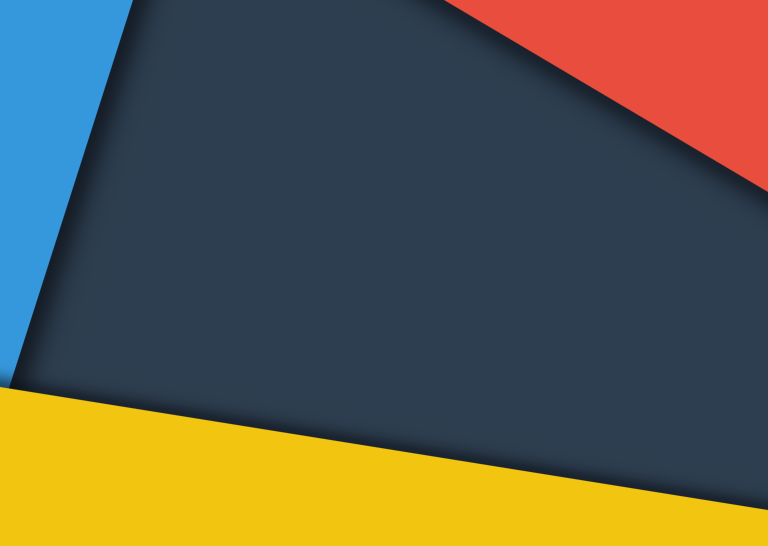
This background is drawn by a WebGL 2 fragment shader. Its source:

```glsl
#version 300 es
precision highp float;
// Flat paper sheets in blue, red and yellow casting soft shadows on a slate ground.

#define ASPECT 1.4066
#define SLATE vec3(0.178, 0.243, 0.312)
#define BLUE vec3(0.208, 0.598, 0.863)
#define RED vec3(0.914, 0.302, 0.239)
#define YELLOW vec3(0.949, 0.772, 0.062)
#define SHADOW vec3(0.035, 0.05, 0.075)

uniform vec2 u_resolution;
out vec4 fragColor;

// Signed distance to the line through a and b, positive to the right of a -> b
float sideOfLine(vec2 p, vec2 a, vec2 b) {
    vec2 along = normalize(b - a);
    return dot(p - a, vec2(along.y, -along.x));
}

// Lays a sheet over the base: soft shadow outside its edge, solid colour inside
vec3 laySheet(vec3 base, vec3 sheet, float dist, float blur, float strength) {
    float reach = max(dist, 0.0) / blur;
    vec3 shaded = mix(base, SHADOW, strength * exp(-reach * reach));
    float softness = 0.75 / u_resolution.y;
    return mix(sheet, shaded, smoothstep(-softness, softness, dist));
}

void main() {
    // Canvas height is one unit
    vec2 p = gl_FragCoord.xy / u_resolution * vec2(ASPECT, 1.0);

    float blueEdge = sideOfLine(p, vec2(0.0165, 0.2894), vec2(0.2436, 1.0));
    float redEdge = sideOfLine(p, vec2(0.8132, 1.0), vec2(ASPECT, 0.6484));
    float yellowEdge = sideOfLine(p, vec2(ASPECT, 0.0659), vec2(0.0, 0.2912));

    // Sheets from the lowest to the topmost
    vec3 color = SLATE;
    color = laySheet(color, BLUE, blueEdge, 0.038, 0.66);
    color = laySheet(color, RED, redEdge, 0.033, 0.58);
    color = laySheet(color, YELLOW, yellowEdge, 0.022, 0.55);

    fragColor = vec4(color, 1.0);
}
```
